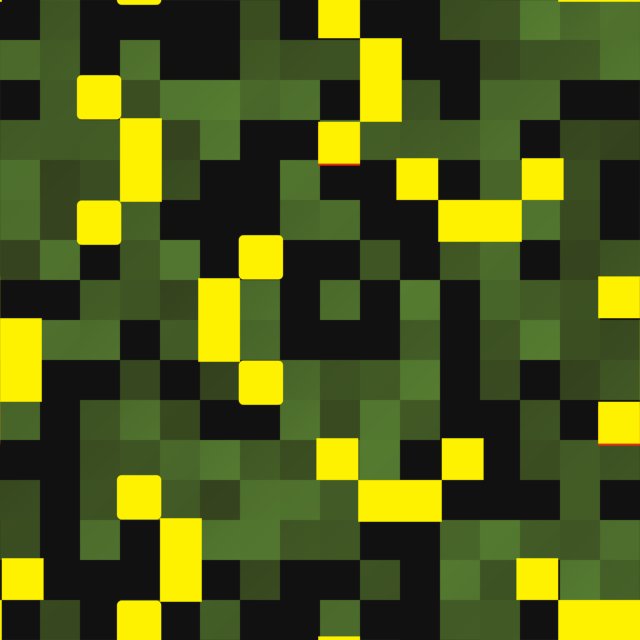
This texture is drawn by a three.js fragment shader. Its source:

```glsl
// Pixel camouflage in black and greens, scattered with bright yellow four-cell chevrons.
varying vec2 vUv;

const float CELLS = 16.0;

float hash(vec2 p) {
  return fract(sin(dot(p, vec2(127.1, 311.7))) * 43758.547);
}

// Colour of one camouflage cell, with a faint slanted shade inside it
vec3 cellColor(vec2 cell, vec2 p) {
  vec3 black = vec3(0.068);
  vec3 moss = vec3(0.205, 0.26, 0.115);
  vec3 leaf = vec3(0.33, 0.48, 0.19);
  float pick = hash(cell + 3.0);
  float tone = clamp((pick - 0.43) / 0.57, 0.0, 1.0);
  vec3 green = mix(moss, leaf, pow(tone, 1.2));
  float slant = dot(p - cell - 0.5, vec2(0.5, -0.5));
  green *= 1.0 + 0.12 * slant * (hash(cell + 41.0) - 0.3);
  return pick < 0.43 ? black : green;
}

// Camouflage grid: the four nearest cells, joined by a narrow soft seam
vec3 camouflage(vec2 p) {
  vec2 corner = floor(p - 0.5);
  vec2 seam = smoothstep(0.48, 0.52, p - 0.5 - corner);
  vec3 low = mix(cellColor(corner, p), cellColor(corner + vec2(1.0, 0.0), p), seam.x);
  vec3 high = mix(cellColor(corner + vec2(0.0, 1.0), p), cellColor(corner + 1.0, p), seam.x);
  return mix(low, high, seam.y);
}

float box(vec2 p, vec2 halfSize, float radius) {
  vec2 q = abs(p) - halfSize + radius;
  return length(max(q, 0.0)) + min(max(q.x, q.y), 0.0) - radius;
}

// Chevron bulging towards +x: a two-cell bar and an end cell at each diagonal
float chevron(vec2 p, float swell) {
  float bar = box(p - vec2(0.5, 0.0), vec2(0.5, 1.0), 0.015);
  vec2 toEnd = vec2(p.x + 0.5, abs(p.y) - 1.5);
  float end = box(toEnd, vec2(0.5 + 0.03 * swell), 0.015 + 0.1 * swell);
  return min(bar, end);
}

float fill(float d) {
  return 1.0 - smoothstep(-0.02, 0.02, d);
}

// Turns a chevron to open upwards, to the right or to the left
vec2 turn(vec2 p, float k) {
  if (mod(k, 3.0) == 1.0) return vec2(-p.y, p.x);
  return k == 3.0 ? vec2(-p.x, p.y) : p;
}

void main() {
  vec2 p = vUv * CELLS;
  vec3 color = camouflage(p);

  // Chevrons on a jittered slanted lattice that wraps around the canvas
  for (int i = 0; i < 8; i++) {
    float k = float(i);
    vec2 jitter = floor(2.0 * vec2(hash(vec2(k, 7.0)), hash(vec2(k, 19.0))));
    vec2 center = vec2(6.0 * k + 4.0, 2.0 * k + 2.0) + jitter;
    vec2 offset = mod(p - center + 8.0, CELLS) - 8.0;
    float swell = step(0.3, hash(vec2(k, 5.0)));
    vec2 local = turn(offset / 1.045, k);

    // A thin red lip under one end of a few chevrons
    float lip = fill(chevron(turn((offset + vec2(0.0, 0.05)) / 1.045, k), swell));
    lip *= step(local.y, -1.1) * step(mod(k + 2.0, 4.0), 0.5);
    color = mix(color, vec3(0.9, 0.18, 0.08), lip);

    color = mix(color, vec3(1.0, 0.95, 0.0), fill(chevron(local, swell)));
  }

  gl_FragColor = vec4(color, 1.0);
}
```
